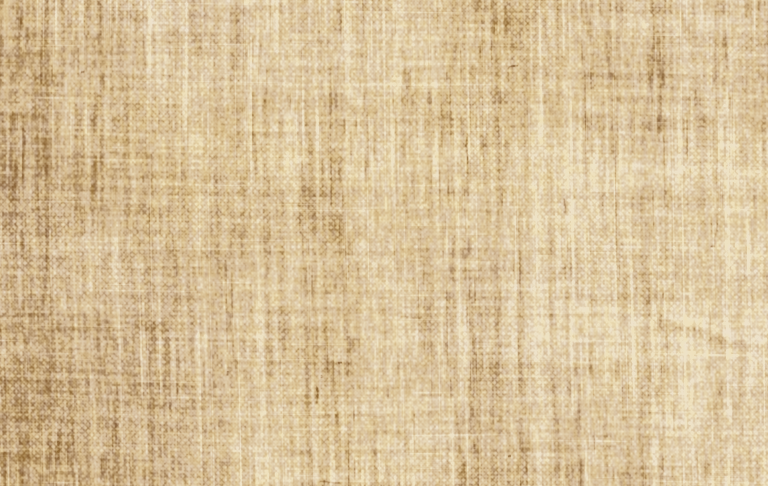
Reproduce this texture procedurally as a WebGL 2 fragment shader.

```glsl
#version 300 es
precision highp float;
// Coarse natural linen: plain weave with uneven threads, slubs and a soft crease.

uniform vec2 u_resolution;
out vec4 fragColor;

const vec3 DARK_FIBRE = vec3(0.56, 0.41, 0.225);
const vec3 MID_FIBRE = vec3(0.825, 0.718, 0.55);
const vec3 PALE_FIBRE = vec3(0.935, 0.885, 0.76);
const float BASE_TONE = 0.61;        // 0 is dark, 0.5 is mid, 1 is pale
const float THREADS = 150.0;         // threads per canvas height
const float WOBBLE = 0.010;          // sideways drift of the threads
const float SIDE_LIGHT = 0.22;       // brightening from left to right
const float BROAD_CONTRAST = 0.36;
const float WARP_CONTRAST = 0.64;
const float WEFT_CONTRAST = 0.42;
const float WEAVE_CONTRAST = 0.10;
const float GRAIN_CONTRAST = 0.34;
const float FLECK_DEPTH = 0.26;
const float PALE_LIFT = 0.22;
const int KNOTS = 16;

float hash(vec2 cell) {
  uvec2 q = uvec2(ivec2(cell)) * uvec2(1597334673u, 3812015801u);
  uint h = (q.x ^ q.y) * 1597334673u;
  h = (h ^ (h >> 15)) * 2246822519u;
  h ^= h >> 13;
  return float(h >> 8) / 16777216.0;
}

float noise(vec2 p) {
  vec2 cell = floor(p);
  vec2 f = fract(p);
  f = f * f * (3.0 - 2.0 * f);
  float low = mix(hash(cell), hash(cell + vec2(1, 0)), f.x);
  float high = mix(hash(cell + vec2(0, 1)), hash(cell + vec2(1, 1)), f.x);
  return mix(low, high, f.y);
}

float centred(vec2 p) { return noise(p) - 0.5; }

// Streaks along y: wide bundles, strands, then long and short single threads
float streaks(vec2 p, float seed) {
  float bundle = centred(p * vec2(12.0, 0.9) + seed);
  float strand = centred(p * vec2(48.0, 1.8) + seed * 2.0);
  float thread = centred(p * vec2(THREADS, 3.0) + seed * 3.0);
  float piece = centred(p * vec2(THREADS * 1.2, 24.0) + seed * 4.0);
  return 0.26 * bundle + 0.20 * strand + 0.46 * thread + 0.40 * piece;
}

// Over and under crossings, with dark pinholes between threads
float weave(vec2 p) {
  vec2 t = p * THREADS;
  vec2 over = cos(3.14159 * t);
  vec2 gap = 0.5 - 0.5 * cos(6.28318 * t);
  return 0.8 * over.x * over.y + 0.25 - gap.x * gap.y;
}

// Short dark slubs scattered over the cloth
float knots(vec2 p, float aspect) {
  float sum = 0.0;
  for (int i = 0; i < KNOTS; i++) {
    float k = float(i);
    vec2 centre = vec2(hash(vec2(k, 31)) * aspect, hash(vec2(k, 57)));
    float len = mix(0.004, 0.035, pow(hash(vec2(k, 83)), 2.0));
    vec2 d = p - centre;
    if (hash(vec2(k, 97)) > 0.6) d = d.yx;
    d.x += 0.0015 * sin(d.y * 110.0 + k);
    float side = exp(-pow(d.x / 0.0026, 2.0));
    float ends = 1.0 - smoothstep(len * 0.6, len, abs(d.y));
    sum += side * ends * mix(0.4, 0.9, hash(vec2(k, 11)));
  }
  return min(sum, 1.0);
}

// Pale ridge with a soft shadow below, running in from the right
float crease(vec2 p, float aspect) {
  float along = (p.x - 0.84 * aspect) / (0.16 * aspect);
  float d = p.y - (0.345 - 0.052 * along + 0.007 * sin(along * 6.0));
  float fade = smoothstep(0.0, 0.25, along);
  float ridge = exp(-pow((d - 0.007) / 0.008, 2.0));
  float shadow = exp(-pow((d + 0.010) / 0.012, 2.0));
  return fade * (0.17 * ridge - 0.22 * shadow);
}

void main() {
  vec2 p = gl_FragCoord.xy / u_resolution.y;
  float aspect = u_resolution.x / u_resolution.y;

  // Gently bent cloth
  vec2 bend = vec2(centred(p * vec2(2.5, 1.8)), centred(p * vec2(1.7, 2.6) + 40.0));
  vec2 cloth = p + WOBBLE * bend + vec2(0.012 * p.y, 0.008 * p.x);

  // Broad shading and thread streaks in both directions
  float tone = BASE_TONE + SIDE_LIGHT * (p.x / aspect - 0.5);
  float cloud = 0.65 * centred(p * vec2(2.6, 2.2) + 9.0) + 0.35 * centred(p * vec2(5.0, 7.0) + 23.0);
  tone += BROAD_CONTRAST * cloud;
  tone += WARP_CONTRAST * streaks(cloth, 17.0);
  tone += WEFT_CONTRAST * streaks(cloth.yx, 71.0);

  // Weave and fibre grain, one tuft per crossing
  float relief = mix(0.5, 1.5, noise(p * 9.0 + 60.0));
  tone += WEAVE_CONTRAST * relief * weave(cloth);
  tone += GRAIN_CONTRAST * centred(cloth * vec2(240.0, 200.0) + 5.0);

  // Dark flecks gathered along some threads, and sparse pale threads
  float patchy = smoothstep(0.35, 0.8, noise(cloth * vec2(40.0, 2.5) + 33.0));
  float fleck = smoothstep(0.58, 0.95, noise(cloth * vec2(170.0, 20.0) + 90.0));
  float paleWarp = smoothstep(0.72, 0.97, noise(cloth * vec2(160.0, 4.0) + 130.0));
  float paleWeft = smoothstep(0.78, 0.98, noise(cloth * vec2(8.0, 160.0) + 170.0));
  tone -= FLECK_DEPTH * fleck * patchy;
  tone += PALE_LIFT * (paleWarp + 0.6 * paleWeft);
  tone += crease(p, aspect) - 0.55 * knots(p, aspect);

  // Fibre colour with slight shifts between golden and grey
  tone = clamp(tone, 0.0, 1.0);
  vec3 colour = mix(DARK_FIBRE, MID_FIBRE, min(tone * 2.0, 1.0));
  colour = mix(colour, PALE_FIBRE, max(tone * 2.0 - 1.0, 0.0));
  float golden = 0.5 * centred(p * 3.0 + 200.0) + centred(cloth * vec2(130.0, 70.0) + 240.0);
  colour += golden * vec3(0.006, -0.004, -0.07);
  fragColor = vec4(colour, 1.0);
}
```
